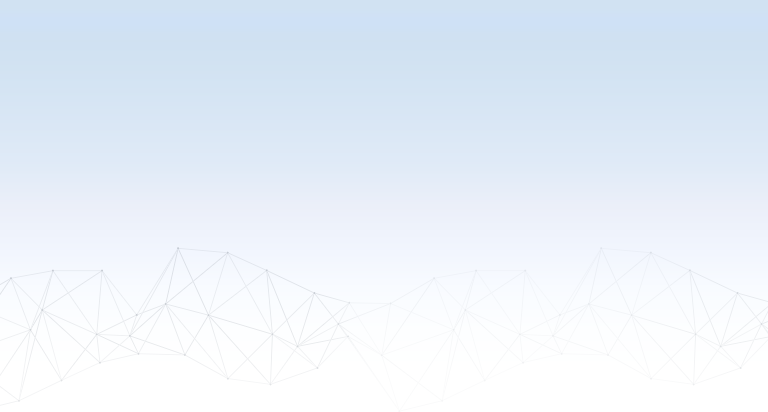
Write a Shadertoy shader that draws this background.

```glsl
// A pale blue sky gradient fading to white, with a faint triangulated mesh along the bottom.
// Lengths are in hundredths of the canvas width.
#define MESH_START 18.5
#define MESH_PERIOD 55.1
#define COLUMNS 10.0
#define LINE_HALF_WIDTH 0.055
#define NODE_RADIUS 0.13
#define LINE_ALPHA 0.27
#define NODE_ALPHA 0.45
#define MESH_TOP 23.0
#define INK_COLOR vec3(0.56, 0.59, 0.63)
#define BAND_TINT vec3(-0.004, -0.003, 0.015)

// Evenly spaced sky colours, from the bottom upwards
const vec3 SKY[11] = vec3[11](
    vec3(1.0), vec3(1.0), vec3(0.992, 0.996, 1.0),
    vec3(0.973, 0.984, 1.0), vec3(0.945, 0.961, 0.994),
    vec3(0.922, 0.937, 0.976), vec3(0.878, 0.92, 0.969),
    vec3(0.853, 0.905, 0.961), vec3(0.83, 0.893, 0.952),
    vec3(0.814, 0.882, 0.947), vec3(0.82, 0.888, 0.95));

vec3 skyColor(float height) {
    float s = clamp(height, 0.0, 1.0) * 10.0;
    int i = min(int(s), 9);
    vec3 color = mix(SKY[i], SKY[i + 1], s - float(i));
    float band = smoothstep(0.91, 0.94, height) * (1.0 - smoothstep(0.955, 0.985, height));
    return color + BAND_TINT * band;
}

vec2 hash22(vec2 p) {
    vec3 q = fract(p.xyx * vec3(0.1031, 0.1030, 0.0973));
    q += dot(q, q.yzx + 33.33);
    return fract((q.xx + q.yz) * q.zy);
}

// Upper outline: a tall hump, then a lower one, over one period
float upperEdge(float t) {
    return 12.1 + 9.8 * smoothstep(0.0, 0.1, t) - 7.8 * smoothstep(0.1, 0.52, t)
         + 4.3 * smoothstep(0.58, 0.74, t) - 6.3 * smoothstep(0.93, 1.0, t);
}

// Lower outline: a shallow sag, then a sharp drop that climbs back
float lowerEdge(float t) {
    return 7.6 - 4.0 * smoothstep(0.08, 0.25, t) + 6.4 * smoothstep(0.36, 0.5, t)
         - 9.9 * smoothstep(0.5, 0.6, t) + 7.5 * smoothstep(0.6, 1.0, t);
}

// Jittered lattice node; id is (column, row), rows run 0 to 2
vec2 meshNode(vec2 id) {
    vec2 jitter = hash22(vec2(mod(id.x, COLUMNS), id.y) + 7.0) - 0.5;
    float inner = id.y == 1.0 ? 1.0 : 0.0;
    float t = (id.x + jitter.x * mix(0.3, 0.9, inner)) / COLUMNS;
    float level = 0.5 * id.y + 0.4 * inner * jitter.y;
    float phase = fract(t);
    return vec2(MESH_START + MESH_PERIOD * t, mix(lowerEdge(phase), upperEdge(phase), level));
}

float segmentDistance(vec2 p, vec2 a, vec2 b) {
    vec2 ab = b - a;
    return length(p - a - ab * clamp(dot(p - a, ab) / dot(ab, ab), 0.0, 1.0));
}

float coverage(float dist, float radius, float pixel) {
    return clamp(0.5 + (radius - dist) / pixel, 0.0, 1.0);
}

float meshInk(vec2 p, float pixel) {
    float ink = 0.0;
    float column = floor((p.x - MESH_START) / MESH_PERIOD * COLUMNS);
    for (int i = -2; i <= 2; i++) {
        for (int row = 0; row < 3; row++) {
            vec2 id = vec2(column + float(i), float(row));
            vec2 node = meshNode(id);
            ink = max(ink, NODE_ALPHA * coverage(length(p - node), NODE_RADIUS, pixel));

            // Edge 0 runs along the row; the others fan up to the next row
            int edgeCount = row < 2 ? 4 : 1;
            for (int e = 0; e < edgeCount; e++) {
                vec2 stride = e == 0 ? vec2(1.0, 0.0) : vec2(float(e) - 2.0, 1.0);
                float weight = 0.55 + 0.45 * hash22(vec2(mod(id.x, COLUMNS), float(row * 4 + e))).x;
                float dist = segmentDistance(p, node, meshNode(id + stride));
                ink = max(ink, LINE_ALPHA * weight * coverage(dist, LINE_HALF_WIDTH, pixel));
            }
        }
    }
    return ink;
}

void mainImage(out vec4 fragColor, in vec2 fragCoord) {
    float pixel = 100.0 / iResolution.x;
    vec2 p = fragCoord * pixel;
    vec3 color = skyColor(fragCoord.y / iResolution.y);

    // The mesh is clearest on the left and weaker past the middle and near the floor
    if (p.y < MESH_TOP) {
        float fade = 1.0 - 0.6 * smoothstep(41.0, 48.0, p.x) + 0.35 * smoothstep(78.0, 96.0, p.x);
        fade *= mix(0.5, 1.0, smoothstep(0.0, 14.0, p.y));
        color = mix(color, INK_COLOR, fade * meshInk(p, pixel));
    }
    fragColor = vec4(color, 1.0);
}
```
